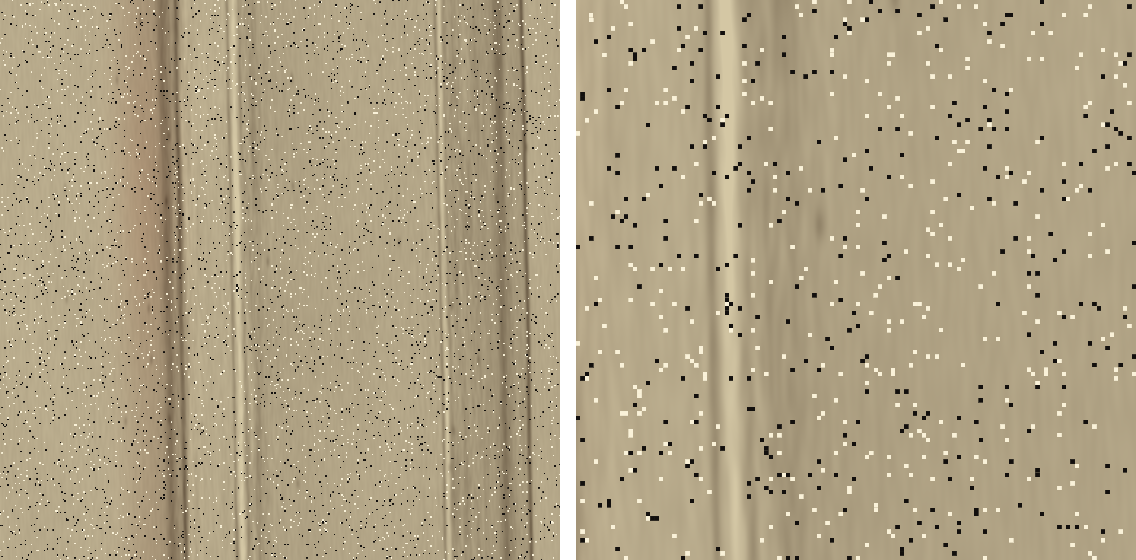
Left, the full canvas; right, a detail of the centre.
This texture is drawn by a three.js fragment shader. Its source:

```glsl
// Weathered beige panelling: two moulded joints run down a slightly leaning board.
// A tone profile across the board is summed from soft steps and grooves, then
// stretched gradient noise adds grain and wear, and square specks are sprinkled on top.

varying vec2 vUv;

const vec3 SHADOW_COLOR = vec3(0.38, 0.32, 0.24);
const vec3 PALE_COLOR   = vec3(0.83, 0.78, 0.645);
const vec3 STAIN_COLOR  = vec3(0.66, 0.53, 0.41);
const vec3 PEPPER_COLOR = vec3(0.07, 0.06, 0.05);
const vec3 SALT_COLOR   = vec3(0.98, 0.95, 0.85);

const float LEAN = 0.019;           // sideways drift from top to bottom
const float WOBBLE = 0.0022;        // waviness of the joints
const float LEFT_JOINT = 0.313;     // sharp line of the left joint
const float LEFT_BEAD = 0.405;      // first line of the bead beside it
const float RIGHT_BEAD = 0.777;
const float RIGHT_JOINT = 0.931;
const float BOARD_TONE = 0.76;      // 0 is shadow, 1 is pale
const float GRAIN = 0.055;
const float WEAR = 0.22;
const float SPECK_CELLS = 384.0;    // speck cells across the canvas
const float SPECK_SHARE = 0.021;    // share of cells for each speck colour
const vec2 FLECK_CELLS = vec2(22.0, 10.0);
const float FLECK_SHARE = 0.10;

float hash(vec2 p) {
  vec3 q = fract(vec3(p.xyx) * 0.1031);
  q += dot(q, q.yzx + 33.33);
  return fract((q.x + q.y) * q.z);
}

vec2 gradient(vec2 cell) {
  float angle = 6.28318 * hash(cell);
  return vec2(cos(angle), sin(angle));
}

float gradientNoise(vec2 p) {
  vec2 i = floor(p);
  vec2 f = p - i;
  vec2 w = f * f * f * (f * (f * 6.0 - 15.0) + 10.0);
  vec2 e = vec2(0.0, 1.0);
  float low = mix(dot(gradient(i), f), dot(gradient(i + e.yx), f - e.yx), w.x);
  float high = mix(dot(gradient(i + e), f - e), dot(gradient(i + 1.0), f - 1.0), w.x);
  return mix(low, high, w.y);
}

// Soft ridge of height 1 and the given half width
float ridge(float x, float center, float width) {
  float d = (x - center) / width;
  return exp(-d * d);
}

// Two lines with a lit edge between them
float bead(float x, float start, float spacing) {
  return 0.22 * ridge(x, start + 0.5 * spacing, 0.005)
       - 0.27 * ridge(x, start, 0.0032)
       - 0.16 * ridge(x, start + spacing, 0.0045);
}

float profile(float x) {
  float tone = BOARD_TONE;
  // Left joint: rounded board edge, broad shadow, sharp line
  tone -= 0.20 * smoothstep(0.17, 0.285, x) * (1.0 - smoothstep(0.312, 0.328, x));
  tone -= 0.30 * ridge(x, LEFT_JOINT - 0.023, 0.010);
  tone -= 0.38 * ridge(x, LEFT_JOINT, 0.0045);
  // Left bead and the wide field
  tone += bead(x, LEFT_BEAD, 0.021);
  tone -= 0.13 * ridge(x, LEFT_BEAD + 0.042, 0.013);
  tone -= 0.08 * smoothstep(0.42, 0.45, x) * (1.0 - 0.5 * smoothstep(0.5, 0.72, x));
  // Right bead, recessed band and joint
  tone += bead(x, RIGHT_BEAD, 0.014);
  tone -= 0.14 * smoothstep(0.782, 0.802, x) * (1.0 - smoothstep(0.93, 0.938, x));
  tone -= 0.27 * ridge(x, RIGHT_JOINT - 0.044, 0.010);
  tone -= 0.45 * ridge(x, RIGHT_JOINT, 0.004);
  return tone;
}

// Sparse upright nicks, one at most per cell
float flecks(vec2 p) {
  vec2 q = p * FLECK_CELLS;
  vec2 cell = floor(q);
  vec2 center = 0.3 + 0.4 * vec2(hash(cell + 7.0), hash(cell + 19.0));
  vec2 d = (q - cell - center) / vec2(0.07, 0.09);
  return step(hash(cell + 41.0), FLECK_SHARE) * exp(-dot(d, d));
}

void main() {
  // Follow the lean and waviness of the boards
  float x = vUv.x - LEAN * (1.0 - vUv.y);
  x += WOBBLE * gradientNoise(vec2(x * 7.0, vUv.y * 4.0));
  float tone = profile(x);

  // Grain everywhere, heavier streaks along the mouldings
  float worn = ridge(x, LEFT_JOINT, 0.03) + ridge(x, LEFT_BEAD + 0.03, 0.04)
             + ridge(x, RIGHT_BEAD + 0.035, 0.045) + 0.6 * ridge(x, RIGHT_JOINT - 0.03, 0.03);
  float streak = gradientNoise(vec2(x * 95.0, vUv.y * 4.0));
  float fiber = gradientNoise(vec2(x * 210.0, vUv.y * 32.0));
  float cloud = gradientNoise(vec2(x * 9.0, vUv.y * 3.0) + 31.0);
  tone += GRAIN * (0.5 * streak + fiber + cloud);
  tone += WEAR * worn * (0.7 * streak + 0.3 * fiber);
  tone -= 0.20 * flecks(vec2(x, vUv.y));
  vec3 color = mix(SHADOW_COLOR, PALE_COLOR, clamp(tone, 0.0, 1.0));

  // Rusty stain beside the left joint
  float stain = ridge(x, 0.255, 0.055) * (0.45 + 0.55 * ridge(vUv.y, 0.66, 0.25));
  color = mix(color, color * STAIN_COLOR / vec3(0.64, 0.56, 0.44), 0.8 * stain);

  // Salt and pepper specks
  vec2 grid = vUv * SPECK_CELLS;
  vec2 offset = abs(fract(grid) - 0.5);
  float speck = 1.0 - smoothstep(0.42, 0.62, max(offset.x, offset.y));
  float pick = hash(floor(grid) + 3.0);
  color = mix(color, PEPPER_COLOR, speck * step(pick, SPECK_SHARE));
  color = mix(color, SALT_COLOR, speck * step(1.0 - SPECK_SHARE, pick));
  gl_FragColor = vec4(color, 1.0);
}
```
